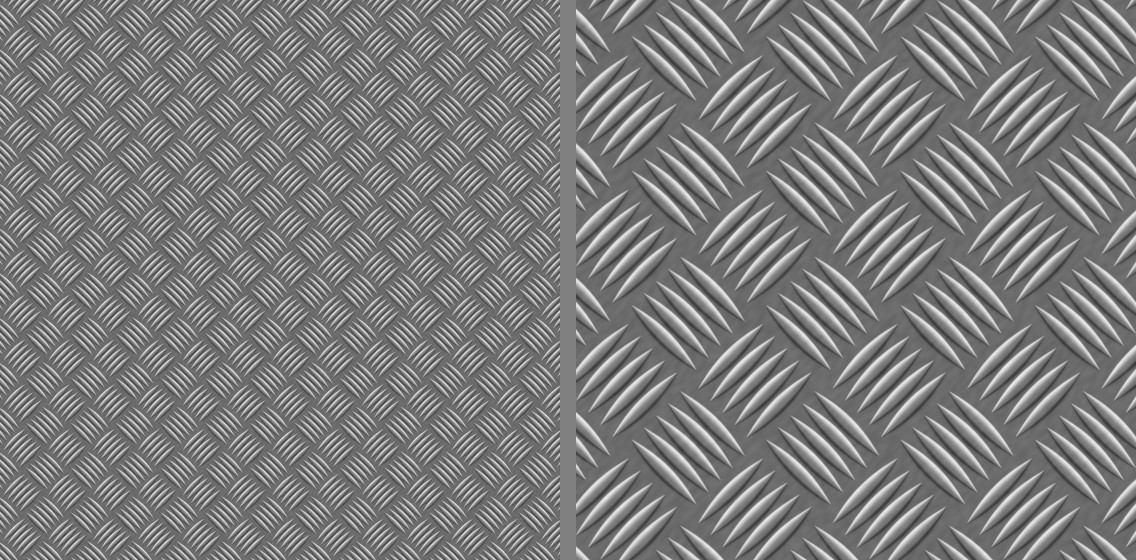
Left: the whole. Right: its middle third, enlarged.
A Shadertoy shader for this texture:

```glsl
// Steel tread plate: blocks of five lens-shaped ridges, turned by 90 degrees in a diagonal checkerboard.

const float REPEATS = 12.5;         // repeats across and down the canvas
const float RIDGE_SPACING = 0.180;  // the lengths below are in block widths
const float RIDGE_HALF_LENGTH = 0.49;
const float RIDGE_HALF_WIDTH = 0.077;
const float OUTER_RIDGE = 2.0;      // index of the outermost ridge on each side
const float EDGE_SOFTNESS = 0.010;
const float SHADOW_REACH = 0.020;
const float SHADOW_STRENGTH = 0.08;
const float FLOOR_TONE = 0.42;
const float DARK_TONE = 0.25;
const float BODY_TONE = 0.46;
const float TOP_TONE = 0.58;
const float HIGHLIGHT_TONE = 0.90;
const float MOTTLE = 0.012;         // broad wear
const float GRAIN = 0.045;          // fine brushed wear
const int SAMPLES = 4;              // antialiasing samples per axis

vec2 randomGradient(vec2 cell) {
    vec3 h = fract(cell.xyx * vec3(0.1031, 0.1030, 0.0973));
    h += dot(h, h.yzx + 33.33);
    float angle = 6.28318 * fract((h.x + h.y) * h.z);
    return vec2(cos(angle), sin(angle));
}

float gradientNoise(vec2 p) {
    vec2 cell = floor(p), f = fract(p);
    vec2 blend = f * f * f * (f * (f * 6.0 - 15.0) + 10.0);
    vec2 e = vec2(1.0, 0.0);
    float a = dot(randomGradient(cell), f);
    float b = dot(randomGradient(cell + e.xy), f - e.xy);
    float c = dot(randomGradient(cell + e.yx), f - e.yx);
    float d = dot(randomGradient(cell + e.xx), f - e.xx);
    return mix(mix(a, b, blend.x), mix(c, d, blend.x), blend.y);
}

// Tone of a block; along runs with the ridges, across points to the lit side.
float ridgeBlock(float along, float across) {
    float index = clamp(round(across / RIDGE_SPACING), -OUTER_RIDGE, OUTER_RIDGE);
    float offset = across - index * RIDGE_SPACING;
    float reach = along / RIDGE_HALF_LENGTH;
    float taper = max(1.0 - reach * reach, 0.0);
    float halfWidth = RIDGE_HALF_WIDTH * taper;

    // Shadow cast on the floor below the ridge
    float below = max(-offset - halfWidth, 0.0) / SHADOW_REACH;
    float shadow = exp(-below * below) * step(offset, 0.0) * smoothstep(0.0, 0.4, taper);
    float ground = FLOOR_TONE * (1.0 - SHADOW_STRENGTH * shadow);

    // Grey ridge with a dark foot and a thin bright line on its upper edge
    float side = offset / max(halfWidth, 0.001);
    float top = mix(BODY_TONE, TOP_TONE, smoothstep(-0.3, 0.4, side));
    float metal = mix(DARK_TONE, top, smoothstep(-0.8, -0.35, side));
    metal = mix(metal, HIGHLIGHT_TONE, smoothstep(0.1, 0.85, side));

    float cover = 1.0 - smoothstep(-EDGE_SOFTNESS, EDGE_SOFTNESS, abs(offset) - halfWidth);
    return mix(ground, metal, cover * smoothstep(0.0, 0.1, taper));
}

float treadPlate(vec2 uv) {
    vec2 p = uv * REPEATS;
    vec2 diagonal = vec2(p.x + p.y, p.y - p.x);
    vec2 block = floor(diagonal + 0.5);
    vec2 local = diagonal - block;
    bool rising = mod(block.x + block.y, 2.0) > 0.5;
    return rising ? ridgeBlock(local.x, local.y) : ridgeBlock(local.y, local.x);
}

void mainImage(out vec4 fragColor, in vec2 fragCoord) {
    // Supersampled plate
    float tone = 0.0;
    for (int y = 0; y < SAMPLES; y++) {
        for (int x = 0; x < SAMPLES; x++) {
            vec2 jitter = (vec2(x, y) + 0.5) / float(SAMPLES) - 0.5;
            tone += treadPlate((fragCoord + jitter) / iResolution.y);
        }
    }
    tone /= float(SAMPLES * SAMPLES);

    // Faint wear of the metal
    vec2 uv = fragCoord / iResolution.y;
    tone += MOTTLE * gradientNoise(uv * 45.0);
    tone += GRAIN * gradientNoise(vec2(uv.x + uv.y, uv.y - uv.x) * vec2(90.0, 190.0));

    fragColor = vec4(vec3(clamp(tone, 0.0, 1.0)), 1.0);
}
```
